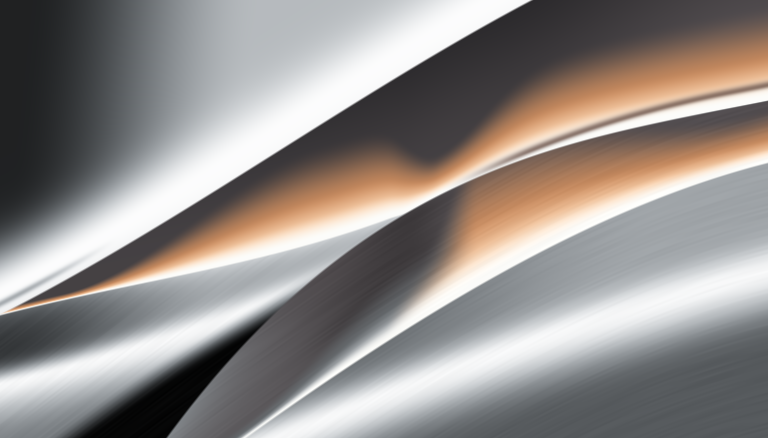
A Shadertoy shader for this background:

```glsl
#define ORANGE vec3(0.80, 0.55, 0.37)
#define PEACH vec3(0.99, 0.84, 0.70)
#define WHITE vec3(0.99, 0.99, 0.98)
#define SHADOW vec3(0.15, 0.145, 0.155)
#define UMBER vec3(0.32, 0.30, 0.31)
#define CREASE vec3(0.40, 0.30, 0.26)
#define JOIN_X 0.527
#define GRAIN 0.025

float hash(vec2 p) {
    return fract(sin(dot(p, vec2(127.1, 311.7))) * 43758.5453);
}

float noise(vec2 p) {
    vec2 i = floor(p), f = fract(p);
    f = f * f * (3.0 - 2.0 * f);
    return mix(mix(hash(i), hash(i + vec2(1, 0)), f.x),
               mix(hash(i + vec2(0, 1)), hash(i + vec2(1, 1)), f.x), f.y);
}

float cubic(float t, vec4 k) {
    return k.x + t * (k.y + t * (k.z + t * k.w));
}

// Antialiased coverage of the positive side of d
float cover(float d) {
    float w = fwidth(d);
    return smoothstep(-w, w, d);
}

// Bell with separate widths below and above its centre
float bell(float d, float below, float above) {
    float s = d / (d < 0.0 ? below : above);
    return exp(-s * s);
}

// Cool metal grey
vec3 steel(float light) {
    return light * mix(vec3(0.95, 1.0, 1.04), vec3(1.0), light * light);
}

// Glow running from white at the rim through a hue into the base
vec3 rimGlow(vec3 base, vec3 hue, vec3 pale, float h) {
    vec3 c = mix(base, hue, 1.0 - smoothstep(0.40, 1.25, h));
    c = mix(c, pale, 1.0 - smoothstep(0.15, 0.60, h));
    return mix(c, WHITE, 1.0 - smoothstep(0.05, 0.35, h));
}

// Upper left sheet, bright along its lower rim
vec3 upperSheet(vec2 p, float d) {
    float light = mix(0.13, 0.73, smoothstep(0.04, 0.34, p.x + 0.06 * (1.0 - p.y)));
    light = mix(light, 0.99, bell(d - 0.05, 0.2, 0.105));
    light -= 0.3 * bell(d - 0.025, 0.008, 0.008) * (1.0 - smoothstep(0.02, 0.16, p.x));
    return steel(light);
}

// Dark middle sheet with a warm glow above its floor
vec3 middleSheet(vec2 p, float d) {
    float lift = smoothstep(0.45, 0.05, d) * 0.7 + 0.5 * smoothstep(0.65, 1.0, p.x);
    vec3 base = mix(SHADOW, UMBER, min(lift, 1.0));
    float reach = 0.012 + 0.165 * smoothstep(0.08, 0.42, p.x);
    reach -= 0.10 * bell(p.x - 0.57, 0.05, 0.09);
    vec3 c = rimGlow(base, ORANGE, PEACH, d / reach);
    float centre = 0.006 + 0.030 * smoothstep(0.55, 0.95, p.x);
    float crease = bell(d - centre, 0.007, 0.010) * smoothstep(0.57, 0.70, p.x);
    return mix(c, CREASE, 0.75 * crease);
}

// Left grey sheet with a white fold and a black hollow
vec3 leftSheet(vec2 p, float d) {
    float fold = p.y - cubic(p.x, vec4(0.12, 0.42, 0.35, 0.0));
    float light = mix(0.20, 0.63, smoothstep(0.0, 0.30, p.x));
    light += 0.18 * exp(-max(d, 0.0) / 0.03);
    light = mix(light, 0.48, smoothstep(0.02, -0.08, fold));
    light = mix(light, 0.97, bell(fold, 0.075, 0.035));
    float hollow = cubic(p.x - 0.1, vec4(0.0, 1.2, -0.4, 0.0)) - p.y;
    return steel(mix(light, 0.02, smoothstep(-0.05, 0.02, hollow)));
}

// Arched sheet, grey on the left and warm on the right
vec3 archSheet(vec2 p, float d, float depth) {
    float bend = 0.50 + 0.05 * smoothstep(0.24, 0.44, p.y);
    float warm = smoothstep(0.0, 0.075, p.x - bend);
    float edgeLight = exp(-max(depth, 0.0) / 0.12) * smoothstep(0.40, 0.0, p.y);
    vec3 base = mix(UMBER, steel(0.53), edgeLight);
    base *= 1.0 - 0.25 * bell(p.x - bend + 0.02, 0.07, 0.05);
    float reach = mix(0.27, 0.10, smoothstep(0.58, 0.98, p.x));
    reach = mix(0.03 + 0.10 * smoothstep(0.32, 0.54, p.x), reach, warm);
    vec3 hue = mix(steel(0.42), ORANGE, warm);
    vec3 pale = mix(steel(0.70), PEACH, warm);
    return rimGlow(base, hue, pale, d / reach);
}

// Lower right sheet with a broad white band
vec3 lowerSheet(vec2 p) {
    float band = p.y - cubic(p.x - 0.39, vec4(0.02, 0.72, -0.20, 0.0));
    float above = mix(0.42, 0.64, smoothstep(0.42, 0.85, p.x));
    float light = mix(0.35, above, smoothstep(-0.18, 0.04, band));
    return steel(mix(light, 0.97, bell(band, 0.085, 0.055)));
}

void mainImage(out vec4 fragColor, in vec2 fragCoord) {
    vec2 p = fragCoord / iResolution.xy;

    // Signed heights above the rims
    float upper = p.y - cubic(p.x, vec4(0.281, 0.884, 0.607, -0.556));
    float archY = cubic(p.x - 0.217, vec4(0.0, 2.388, -2.776, 1.253));
    float leftY = cubic(p.x, vec4(0.28, 0.454, -0.491, 0.897));
    float ground = p.y - mix(leftY, archY, smoothstep(-0.02, 0.02, p.x - JOIN_X));
    float arch = p.y - archY;
    float lower = p.y - cubic(p.x - 0.32, vec4(0.0, 1.257, -0.271, -0.323));

    // Sheets from back to front
    vec3 color = middleSheet(p, ground);
    color = mix(color, upperSheet(p, upper), cover(upper));
    color = mix(color, leftSheet(p, -ground), cover(-ground));
    color = mix(color, archSheet(p, lower, -arch), cover(-arch));
    color = mix(color, lowerSheet(p), cover(-lower));

    // Brushed streaks on the lower sheets
    float streak = noise(vec2(p.x * 14.0, lower * 190.0)) - 0.5;
    color += GRAIN * streak * cover(-ground);
    fragColor = vec4(clamp(color, 0.0, 1.0), 1.0);
}
```
